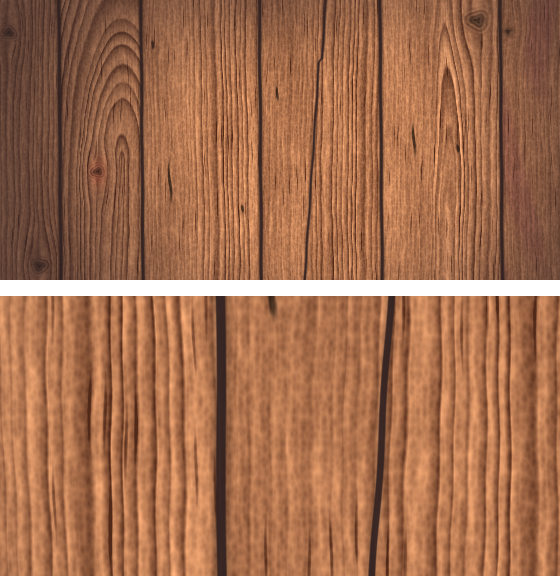
Top: the whole. Bottom: its middle third, enlarged.
Write a Shadertoy shader that draws this texture.

```glsl
float hash(vec2 p) {
    return fract(sin(dot(p, vec2(127.1, 311.7))) * 43758.5);
}

// Distance to the nearest scattered point
float cellular(vec2 p) {
    vec2 cell = floor(p);
    float nearest = 2.0;
    for (int j = -1; j <= 1; j++)
    for (int i = -1; i <= 1; i++) {
        vec2 c = cell + vec2(i, j);
        vec2 point = c + vec2(hash(c), hash(c + 57.3));
        nearest = min(nearest, length(p - point));
    }
    return nearest;
}

// Rings that arch above a centre and run straight below it
float archedGrain(vec2 p, vec2 centre, float squash) {
    vec2 d = p - centre;
    return length(vec2(d.x, squash * max(d.y, 0.0)));
}

void mainImage(out vec4 fragColor, in vec2 fragCoord) {
    vec2 p = fragCoord / iResolution.y;
    float px = 1.0 / iResolution.y;

    // Boards: find the neighbouring seams
    float seams[5] = float[](0.214, 0.507, 0.93, 1.361, 1.79);
    float left = -0.1, right = 2.2, board = 0.0;
    for (int i = 0; i < 5; i++) {
        float seam = seams[i] + 0.008 * (0.5 - p.y) + 0.001 * sin(p.y * 17.0 + float(i) * 2.0);
        if (p.x > seam) { left = seam; board += 1.0; }
        else right = min(right, seam);
    }
    float across = (p.x - left) / (right - left);
    float edge = min(p.x - left, right - p.x);

    // Long split with a jog near the top
    float splitX = 1.088 + 0.066 * p.y + 0.01 * smoothstep(0.775, 0.795, p.y)
                 + 0.001 * sin(p.y * 31.0);
    float split = abs(p.x - splitX);

    // Bend the grain around the knots (x, y, radius)
    vec3 knots[5] = vec3[](vec3(0.031, 0.883, 0.025), vec3(0.35, 0.388, 0.022),
        vec3(1.706, 0.927, 0.036), vec3(1.815, 0.888, 0.018), vec3(0.14, 0.05, 0.028));
    vec2 q = p;
    q.x += 0.007 * sin(p.y * 3.1 + board * 2.3) + 0.002 * sin(p.y * 13.0 + p.x * 19.0);
    q.x += 0.0008 * sin(p.y * 47.0 + p.x * 60.0);
    float knotDark = 0.0, ringMask = 0.0, ringRadius = 0.0;
    for (int i = 0; i < 5; i++) {
        vec2 d = p - knots[i].xy;
        float size = knots[i].z;
        vec2 stretched = d / (size * vec2(2.4, 4.5));
        q.x -= 0.85 * d.x * exp(-dot(stretched, stretched));
        float r = length(d * vec2(1.0, 1.15)) / size + 0.12 * sin(atan(d.y, d.x) * 3.0 + float(i));
        knotDark = max(knotDark, 0.6 * exp(-r * r * 1.6));
        float mask = 1.0 - smoothstep(0.9, 1.9, r);
        if (mask > ringMask) { ringMask = mask; ringRadius = r; }
    }

    // Growth lines: slow ramp, sharp end; strongest on the right of wide boards
    float g = q.x;
    if (board == 1.0) g = archedGrain(q, vec2(0.43, 0.42), 0.3);
    if (board == 4.0) g = archedGrain(q, vec2(1.597, 0.2), 0.08);
    float phase = g * 48.0 + 0.35 * sin(g * 43.0 + board) + 0.2 * sin(g * 97.0 + board * 5.0);
    float ramp = fract(phase);
    float growth = ramp * ramp * (1.0 - smoothstep(0.8, 1.0, ramp)) * 1.5;
    growth = mix(growth, 0.5 + 0.5 * sin(ringRadius * 13.0), ringMask * 0.8);
    float strength = board < 2.0 ? 0.85 : mix(0.25, 0.9, smoothstep(0.35, 0.6, across));
    strength *= 0.6 + 0.8 * hash(vec2(floor(phase), board));

    // Fibres, pores, grit and broad stains
    float fibre = cellular(vec2(q.x * 125.0, p.y * 11.0));
    float pores = cellular(vec2(q.x * 90.0 + 9.0, p.y * 50.0));
    float grit = cellular(p * vec2(150.0, 105.0));
    float stain = sin(q.x * 23.0 + 1.5 * sin(p.y * 4.0 + board)) * sin(p.y * 5.0 + q.x * 7.0 + board * 3.0);
    float hairline = 1.0 - smoothstep(0.03, 0.12, cellular(vec2(q.x * 42.0 + 3.0, p.y * 2.0)));
    float tone = 0.69 + 0.08 * stain + 0.09 * (hash(vec2(board, 4.0)) - 0.5);
    tone += 0.27 * (fibre - 0.5) + 0.2 * (pores - 0.5) + 0.17 * (grit - 0.5);
    tone -= 0.62 * strength * (growth - 0.22) * (0.7 + 0.6 * fibre) + 0.4 * hairline;

    // Pale, dark-rimmed bands of the long loop on the fifth board
    if (board == 4.0) {
        float band = sin(g * 240.0 + 2.5 * sin(p.y * 3.0));
        tone += 0.2 * band * (1.0 - smoothstep(0.045, 0.075, g)) * smoothstep(0.1, 0.35, p.y);
    }

    vec3 wood = mix(vec3(0.31, 0.16, 0.10), vec3(0.92, 0.635, 0.44), clamp(tone, 0.0, 1.2));
    wood = mix(wood, wood * vec3(0.86, 0.80, 0.88), smoothstep(0.0, 0.7, stain) * step(4.5, board));
    vec2 blush = (p - vec2(0.35, 0.385)) / vec2(0.03, 0.05);
    wood += vec3(0.11, -0.02, -0.02) * exp(-dot(blush, blush));
    wood *= 1.0 - knotDark;

    // Small gouges (x, y, length)
    vec3 gouges[6] = vec3[](vec3(0.607, 0.35, 0.09), vec3(0.99, 0.665, 0.032), vec3(0.865, 0.255, 0.018),
        vec3(1.635, 0.47, 0.02), vec3(1.478, 0.5, 0.07), vec3(0.545, 0.84, 0.02));
    for (int i = 0; i < 6; i++) {
        vec2 d = p - gouges[i].xy;
        d.x += 0.004 * sin(d.y * 35.0) + 0.003 * (fibre - 0.5);
        float r = length(d / vec2(0.007, gouges[i].z));
        wood *= 1.0 - 0.6 * (1.0 - smoothstep(0.4, 1.1, r));
    }

    // Lamp light: bright middle, dim sides and a shadow at the top
    float light = 1.08 - 0.7 * smoothstep(0.25, 1.1, length((p - vec2(1.14, 0.48)) * vec2(0.88, 0.9)));
    vec2 shade = (p - vec2(1.02, 1.05)) / vec2(0.4, 0.25);
    light -= 0.3 * exp(-dot(shade, shade));
    vec3 color = mix(vec3(0.19, 0.14, 0.15), wood, light);

    // Rounded board edges, dark gaps and the split
    color *= 0.75 + 0.25 * smoothstep(0.004, 0.016, edge);
    color *= 0.88 + 0.12 * smoothstep(0.004, 0.012, split);
    float gap = 1.0 - smoothstep(0.0055 - px, 0.0055 + px, edge);
    gap = max(gap, 1.0 - smoothstep(0.004 - px, 0.004 + px, split));
    color = mix(color, vec3(0.19, 0.13, 0.13), 0.92 * gap);

    fragColor = vec4(clamp(color, 0.0, 1.0), 1.0);
}
```
